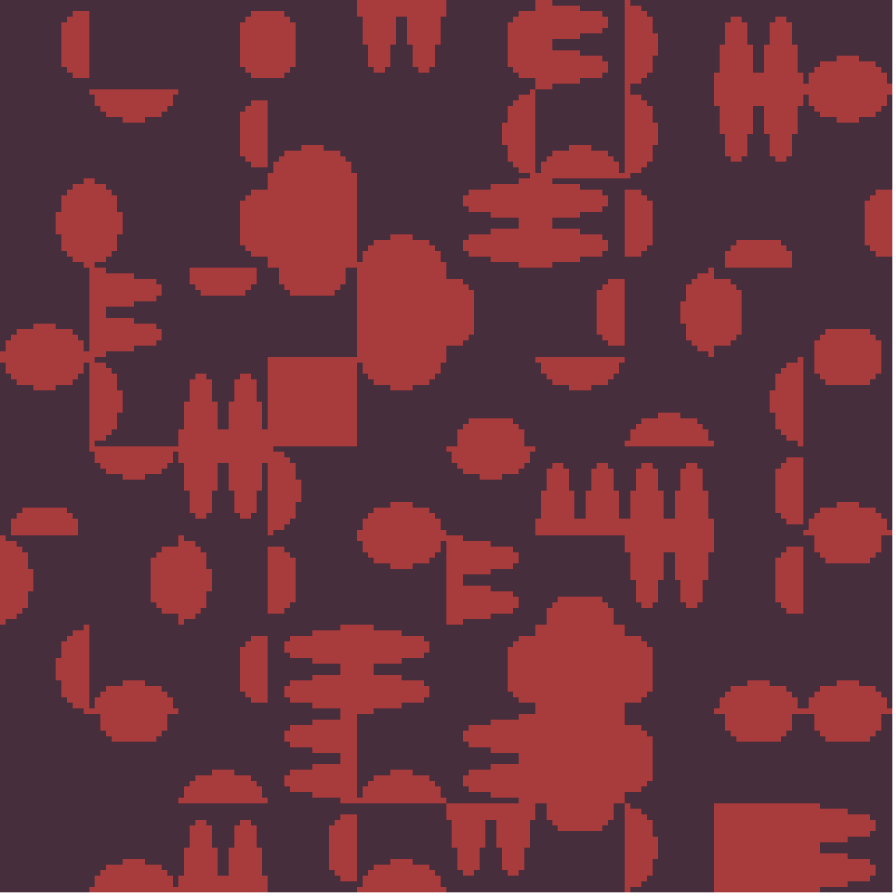
A Shadertoy shader for this pattern:

```glsl
// Draws a grid of blocky red domes, combs and solid squares on dark plum.

const vec3 PLUM = vec3(0.28, 0.18, 0.24);
const vec3 RED = vec3(0.66, 0.23, 0.23);
const vec3 MARGIN_COLOR = vec3(1.0);

const float GRID_EXTENT = 0.996;     // part of the canvas covered by tiles
const float TILES = 10.0;            // tiles per row
const float BLOCKS = 16.0;           // blocks per tile side
const float SOLID_SPACING = 4.0;     // one solid tile per group of this size
const float SOLID_PULL = 0.5;        // how strongly solids attract bases
const float EMPTY_SHARE = 0.03;
const float COMB_SHARE = 0.2;        // combs chosen per edge
const float SWAP_SHARE = 0.07;       // tiles that differ from their edge
const float SMALL_SHARE = 0.5;       // small domes among all domes
const vec2 LARGE_DOME = vec2(7.6, 5.65);  // half width and height in blocks
const vec2 SMALL_DOME = vec2(6.3, 5.4);
const float SMALL_ROUNDNESS = 2.5;   // superellipse exponent
const float FINGER_LENGTH = 13.5;
const float FINGER_WIDTH = 4.1;      // half width at the base
const float FINGER_TAPER = 0.2;
const int SAMPLES = 3;               // antialiasing samples per axis

float hash(vec2 p) {
    return fract(sin(dot(p, vec2(127.1, 311.7))) * 43758.5);
}

// True for one randomly placed tile in each group.
bool isSolid(vec2 tile) {
    vec2 group = floor(tile / SOLID_SPACING);
    vec2 jitter = vec2(hash(group + 41.3), hash(group + 87.9));
    return tile == group * SOLID_SPACING + floor(jitter * SOLID_SPACING);
}

// Key shared by the two tiles on either side of an edge.
vec2 edgeKey(vec2 tile, vec2 dir) {
    return 2.0 * tile + dir;
}

// Direction of the edge with the strongest pull, where the base sits.
vec2 baseDirection(vec2 tile) {
    vec2 strongest = vec2(1.0, 0.0);
    vec2 dir = strongest;
    float maxPull = -1.0;
    for (int i = 0; i < 4; i++) {
        float pull = hash(edgeKey(tile, dir) + 5.7);
        if (isSolid(tile + dir)) pull += SOLID_PULL;
        if (pull > maxPull) {
            maxPull = pull;
            strongest = dir;
        }
        dir = vec2(-dir.y, dir.x);
    }
    return strongest;
}

bool insideDome(vec2 q, vec2 size, float exponent) {
    vec2 r = pow(abs(q) / size, vec2(exponent));
    return r.x + r.y < 1.0;
}

// Two tapered fingers standing side by side.
bool insideComb(vec2 q) {
    float across = abs(abs(q.x) - 0.25 * BLOCKS);
    return across < min(FINGER_WIDTH - FINGER_TAPER * q.y, FINGER_LENGTH - q.y);
}

bool insideShape(vec2 p) {
    vec2 tile = floor(p);
    if (isSolid(tile)) return true;
    if (hash(tile + 19.1) < EMPTY_SHARE) return false;

    // Block centre, measured along and up from the base edge.
    vec2 block = floor(fract(p) * BLOCKS) + 0.5 - 0.5 * BLOCKS;
    vec2 dir = baseDirection(tile);
    vec2 q = vec2(dot(block, vec2(-dir.y, dir.x)), 0.5 * BLOCKS - dot(block, dir));

    bool comb = hash(edgeKey(tile, dir) + 63.7) < COMB_SHARE;
    if (hash(tile + 31.9) < SWAP_SHARE) comb = !comb;
    if (comb) return insideComb(q);
    if (hash(tile + 73.3) < SMALL_SHARE) {
        return insideDome(q, SMALL_DOME, SMALL_ROUNDNESS);
    }
    return insideDome(q, LARGE_DOME, 2.0);
}

// Colour at a point in canvas units, with the origin at the upper left.
vec3 patternColor(vec2 uv) {
    if (max(uv.x, uv.y) > GRID_EXTENT) return MARGIN_COLOR;
    return insideShape(uv / GRID_EXTENT * TILES) ? RED : PLUM;
}

void mainImage(out vec4 fragColor, in vec2 fragCoord) {
    vec3 color = vec3(0.0);
    for (int j = 0; j < SAMPLES; j++) {
        for (int i = 0; i < SAMPLES; i++) {
            vec2 offset = (vec2(i, j) + 0.5) / float(SAMPLES) - 0.5;
            vec2 uv = (fragCoord + offset) / iResolution.xy;
            color += patternColor(vec2(uv.x, 1.0 - uv.y));
        }
    }
    fragColor = vec4(color / float(SAMPLES * SAMPLES), 1.0);
}
```
